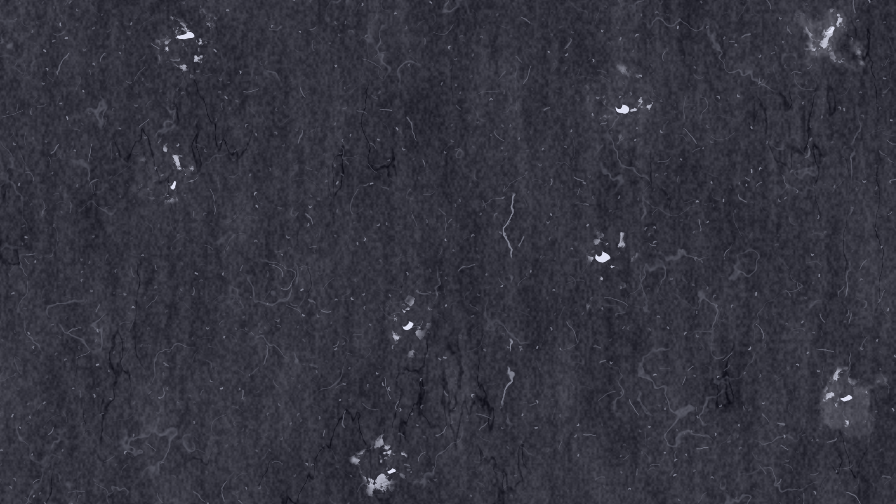
Give the GLSL for this texture, as a Shadertoy shader.

```glsl
// Dark blue-grey weathered slab with vertical grain, hairline scratches, specks, pale stains and white chips.
#define BASE_COLOR vec3(0.199, 0.199, 0.239)
#define SCRATCH_COLOR vec3(0.56, 0.57, 0.63)
#define CHIP_COLOR vec3(0.87, 0.88, 0.95)
#define GRAIN_CONTRAST 0.085
#define STREAK_CONTRAST 0.055
#define CLOUD_CONTRAST 0.085
#define SCRATCH_SHARE 0.42
#define SPECK_SHARE 0.30
#define STAIN_LIGHT 0.13
#define PATCH_COUNT 9
#define SEAM_COUNT 4

float hash(vec2 p) {
    vec3 q = fract(p.xyx * 0.1031);
    q += dot(q, q.yzx + 33.33);
    return fract((q.x + q.y) * q.z);
}

float noise(vec2 p) {
    vec2 cell = floor(p), f = fract(p);
    f = f * f * (3.0 - 2.0 * f);
    float low = mix(hash(cell), hash(cell + vec2(1, 0)), f.x);
    float high = mix(hash(cell + vec2(0, 1)), hash(cell + vec2(1, 1)), f.x);
    return mix(low, high, f.y);
}

float fbm(vec2 p) {
    float sum = 0.0, weight = 0.533;
    for (int i = 0; i < 4; i++) {
        sum += weight * noise(p);
        p = mat2(1.6, 1.2, -1.2, 1.6) * p + 7.3;
        weight *= 0.5;
    }
    return sum;
}

// Bent strokes, one per cell; sizes are in canvas heights.
float strokes(vec2 p, float cells, float share, float halfLength, float halfWidth, float px) {
    float ink = 0.0;
    vec2 home = floor(p * cells);
    for (int j = -1; j <= 1; j++)
    for (int i = -1; i <= 1; i++) {
        vec2 id = home + vec2(i, j);
        if (hash(id + 3.7) > share) continue;
        vec2 d = p - (id + vec2(hash(id + 11.1), hash(id + 23.9))) / cells;
        float angle = 6.2832 * hash(id + 41.3);
        float c = cos(angle), s = sin(angle);
        d = mat2(c, -s, s, c) * d;
        float len = halfLength * mix(0.25, 1.0, hash(id + 57.7));
        d.y += (hash(id + 63.1) - 0.5) * d.x * d.x / halfLength;
        float dist = length(vec2(max(abs(d.x) - len, 0.0), d.y));
        float strength = mix(0.15, 1.0, pow(hash(id + 71.9), 2.5));
        ink = max(ink, strength * (1.0 - smoothstep(halfWidth - 0.5 * px, halfWidth + 0.6 * px, dist)));
    }
    return ink;
}

// Thin wandering contour of a noise field.
float hairline(vec2 p, float width) {
    return 1.0 - smoothstep(0.0, width, abs(fbm(p) - 0.5));
}

void mainImage(out vec4 fragColor, in vec2 fragCoord) {
    float px = 1.0 / iResolution.y;
    float aspect = iResolution.x * px;
    vec2 p = fragCoord * px;
    vec2 warp = vec2(fbm(p * 24.0), fbm(p * 24.0 + 50.0)) - 0.5;
    vec2 bent = p + 0.022 * warp;

    // Grain, vertical streaks and broad clouds
    float tone = GRAIN_CONTRAST * (noise(p * vec2(210.0, 130.0)) - 0.5);
    tone += 0.05 * (noise(p * 290.0 + 19.0) - 0.5);
    tone += STREAK_CONTRAST * (noise(bent * vec2(62.0, 9.0)) - 0.5);
    tone += CLOUD_CONTRAST * (fbm(bent * vec2(9.0, 5.0) + 5.0) - 0.5);

    // Dark upright cracks
    float crackMask = smoothstep(0.52, 0.7, fbm(p * vec2(7.0, 4.0) + 31.0));
    tone -= 0.085 * crackMask * hairline(bent * vec2(17.0, 5.0) + 13.0, 0.025);

    // Pale hairlines, scratches and specks
    float hairMask = smoothstep(0.48, 0.72, fbm(p * 9.0 + 83.0));
    float marks = 0.32 * hairMask * hairline(bent * 11.0 + 67.0, 0.025);
    marks = max(marks, 0.62 * strokes(bent, 15.0, SCRATCH_SHARE, 0.026, 0.0008, px));
    marks = max(marks, 0.55 * strokes(bent + 4.0, 25.0, SCRATCH_SHARE, 0.012, 0.0010, px));
    marks = max(marks, 0.85 * strokes(p + 9.0, 42.0, SPECK_SHARE, 0.0025, 0.0014, px));

    // Broken vertical seams
    for (int i = 0; i < SEAM_COUNT; i++) {
        float k = float(i);
        float x = aspect * fract(0.57 + 0.382 * k);
        float y = 0.35 + 0.3 * hash(vec2(k, 5.0));
        float dist = abs(p.x - x + 0.05 * warp.x + 0.025 * (noise(vec2(p.y * 6.0, k)) - 0.5));
        float span = 1.0 - smoothstep(0.18, 0.32, abs(p.y - y));
        float gaps = smoothstep(0.42, 0.72, noise(vec2(p.y * 38.0, k * 9.0)));
        float line = 1.0 - smoothstep(0.0008, 0.0016 + px, dist);
        marks = max(marks, span * gaps * line * 0.8 / (1.0 + 0.8 * k));
    }

    // Worn patches: stains, flecks and solid chips
    float chips = 0.0;
    float flecks = smoothstep(0.62, 0.74, fbm(bent * 60.0 + 17.0));
    for (int i = 1; i < PATCH_COUNT; i++) {
        float k = float(i);
        vec2 center = fract(vec2(0.17, 0.36) + k * vec2(0.7549, 0.5698)) * vec2(aspect, 1.0);
        float size = hash(vec2(k, 17.0));
        vec2 d = p - center;
        float worn = length(d * vec2(1.0, 0.8) + 0.11 * warp);
        float stain = 1.0 - smoothstep(0.040, 0.056 + 0.02 * size, worn);
        float stained = i % 4 == 1 ? 1.0 : 0.22;
        tone += STAIN_LIGHT * stained * stain * (0.3 + 0.9 * fbm(bent * 34.0));
        chips = max(chips, 0.75 * flecks * (1.0 - smoothstep(0.02, 0.065, worn)));
        vec2 chipOffset = d + 0.025 * warp + 0.025 * (vec2(size, hash(vec2(k, 29.0))) - 0.5);
        float chip = length(chipOffset * vec2(0.8, 1.1)) - mix(0.004, 0.012, size);
        float bite = 0.008 - length(chipOffset - vec2(-0.006, 0.008));
        chip = max(chip, bite);
        chips = max(chips, 1.0 - smoothstep(-0.6 * px, 0.6 * px, chip));
    }

    vec3 color = BASE_COLOR + tone * vec3(1.0, 1.0, 1.02);
    color = mix(color, SCRATCH_COLOR, marks);
    color = mix(color, CHIP_COLOR, chips);
    fragColor = vec4(clamp(color, 0.0, 1.0), 1.0);
}
```
